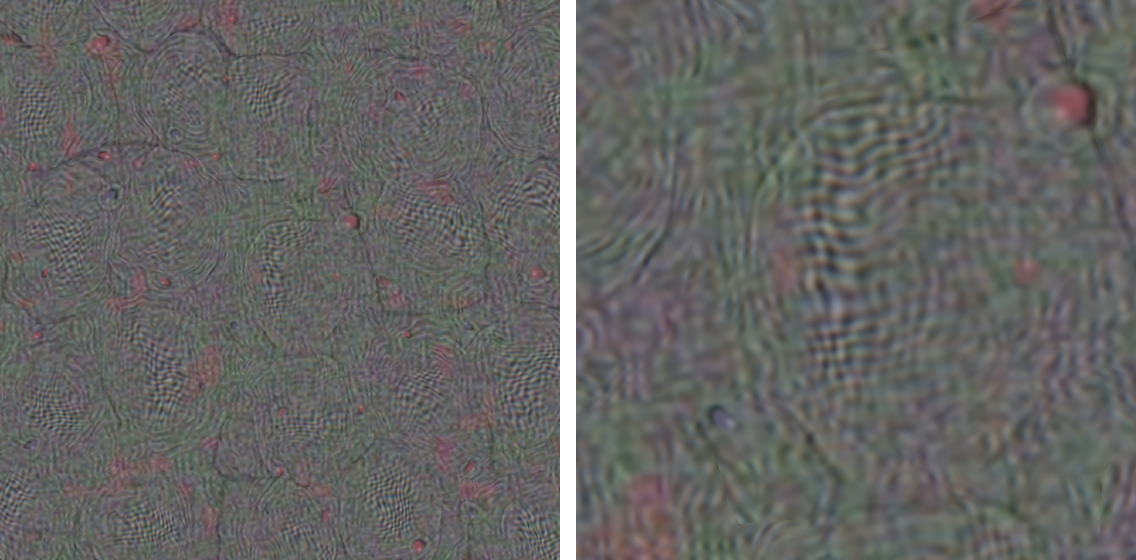
Left, the full canvas; right, a detail of the centre.
Reproduce this pattern procedurally as a Shadertoy shader.

```glsl
vec2 hash2(vec2 p) {
    vec3 a = fract(p.xyx * vec3(0.1031, 0.1030, 0.0973));
    a += dot(a, a.yzx + 33.33);
    return fract((a.xx + a.yz) * a.zy);
}

float noise(vec2 p) {
    vec2 i = floor(p), f = fract(p);
    f = f * f * (3.0 - 2.0 * f);
    return mix(mix(hash2(i).x, hash2(i + vec2(1, 0)).x, f.x),
               mix(hash2(i + vec2(0, 1)).x, hash2(i + vec2(1, 1)).x, f.x), f.y);
}

// Signed two-channel noise, used to bend coordinates and phases
vec2 warp(vec2 p) {
    return vec2(noise(p), noise(p + 47.3)) - 0.5;
}

mat2 rotate(float a) {
    return mat2(cos(a), sin(a), -sin(a), cos(a));
}

// Nearest cell: xy = offset from its centre, z = gap to the next cell
vec3 nearestCell(vec2 p, out vec2 id) {
    vec2 grid = vec2(4.5, 4.0), g = p * grid + vec2(0.2, 0.3);
    vec2 base = floor(g), offset = vec2(0);
    float first = 9.0, second = 9.0;
    id = base;
    for (int y = -1; y <= 1; y++)
    for (int x = -1; x <= 1; x++) {
        vec2 c = base + vec2(x, y);
        vec2 q = g - c - 0.5 - 0.45 * (hash2(c + 11.0) - 0.5);
        float d = length(q);
        if (d < first) {
            second = first;
            first = d;
            offset = q / grid;
            id = c;
        } else second = min(second, d);
    }
    return vec3(offset, second - first);
}

// Soft red beads with a dark crescent, a pale glint and sometimes a halo
vec3 addBeads(vec3 col, vec2 p, float core) {
    vec2 g = p * 9.0, base = floor(g);
    for (int y = -1; y <= 1; y++)
    for (int x = -1; x <= 1; x++) {
        vec2 c = base + vec2(x, y);
        vec2 place = hash2(c + 71.0), kind = hash2(c + 133.0);
        vec2 q = (g - c - 0.15 - 0.7 * place) / 9.0;
        q = rotate(kind.y * 6.28) * q * vec2(1.0, 0.7 + 0.6 * place.x);
        float radius = mix(0.008, 0.015, kind.y * kind.y);
        float d = length(q + 0.011 * warp(p * 65.0)) / radius;
        float show = step(kind.x, 0.6) * (1.0 - 0.9 * core) * (0.5 + 0.5 * place.x);
        vec3 tint = mix(vec3(0.58, 0.29, 0.33), vec3(0.36, 0.33, 0.44), step(0.85, place.y));
        col = mix(col, tint, show * 0.85 * (1.0 - smoothstep(0.2, 1.25, d)));
        float side = smoothstep(-0.4, 0.9, q.x / radius);
        col -= 0.15 * show * side * exp(-12.0 * (d - 0.85) * (d - 0.85));
        vec2 glint = (q + radius * vec2(0.45, 0.2)) / (0.3 * radius);
        col += 0.16 * show * exp(-dot(glint, glint));
        float halo = step(0.6, kind.y) * show;
        col += halo * vec3(0.05, 0.06, 0.04) * exp(-14.0 * (d - 1.55) * (d - 1.55));
        col -= halo * 0.05 * exp(-14.0 * (d - 2.0) * (d - 2.0));
    }
    return col;
}

void mainImage(out vec4 fragColor, in vec2 fragCoord) {
    vec2 p = fragCoord / iResolution.y;
    vec2 id;
    vec3 cell = nearestCell(p + 0.035 * warp(p * 9.0) + 0.009 * warp(p * 35.0), id);
    vec2 q = cell.xy, rnd = hash2(id + 5.0);
    float r = length(q * vec2(1.15, 0.88));
    float core = 1.0 - smoothstep(0.04, 0.1, r + 0.07 * (noise(p * 14.0) - 0.5));

    // Neutral ground with faint green and violet patches, and rare red smudges
    vec3 col = vec3(0.388, 0.387, 0.387);
    float patches = noise(p * 15.0) + 0.7 * noise(p * 36.0) - 0.85;
    col += patches * mix(vec3(0.018, -0.032, 0.022), vec3(0.008, -0.01, 0.016), core);
    col += (1.0 - core) * vec3(-0.003, 0.003, -0.004);
    float smudge = smoothstep(0.74, 0.92, noise(p * 24.0 + 90.0)) * (1.0 - core);
    col += smudge * vec3(0.07, -0.025, -0.01);

    // Woven dots in the cell cores, with phase shifts as colour fringes
    vec2 w = rotate(0.4 + 1.4 * rnd.x) * q + 0.026 * warp(p * 16.0) + 0.007 * warp(p * 48.0);
    vec3 fringe = vec3(0.0, 0.3, 0.65);
    vec3 dots = sin(w.x * 430.0 + fringe) * sin(w.y * 400.0 + fringe.zyx);
    dots += 0.45 * sin(w.x * 430.0 + w.y * 90.0 + fringe);
    float weave = core * (0.3 + 0.8 * smoothstep(0.25, 0.75, noise(p * 17.0 + 9.0)));
    col += 0.1 * weave * dots;

    // Short wavy strokes around the cells, crossed by a faint weave
    vec2 bend = warp(p * 17.0 + 30.0) * 9.0 + warp(p * 55.0) * 6.0;
    vec3 contours = sin(r * 560.0 + bend.x + fringe);
    vec3 strands = sin((p.x + 0.15 * p.y) * 520.0 + bend.y + fringe);
    vec3 rungs = sin((p.y - 0.2 * p.x) * 500.0 + bend.x + fringe);
    float blend = smoothstep(0.4, 0.6, noise(p * 24.0 + 60.0));
    float cut = smoothstep(0.2, 0.8, noise(p * 62.0 + 15.0));
    float strength = (1.0 - 0.75 * core) * (0.3 + 0.9 * cut);
    vec3 strokes = mix(contours, strands, blend) * (0.75 + 0.4 * rungs);
    col += 0.054 * strength * strokes + 0.016 * (1.0 - core) * rungs * (1.0 - cut);

    // Cell rims: a pale line with a dark one beside it
    float rim = (r - 0.098 - 0.012 * rnd.y + 0.012 * warp(p * 12.0).x) / 0.0026;
    float broken = smoothstep(0.4, 0.65, noise(p * 13.0 + 80.0));
    col += broken * (0.05 * exp(-rim * rim) - 0.06 * exp(-(rim - 2.0) * (rim - 2.0)));

    // Dark threads along the cell borders
    float thread = 1.0 - smoothstep(0.005, 0.04, cell.z);
    col -= 0.075 * thread * smoothstep(0.4, 0.65, noise(p * 10.0 + 20.0));

    // Fine grain in brightness and colour
    col += 0.1 * (noise(p * 165.0) - 0.5);
    vec2 chroma = warp(p * 80.0 + 12.0);
    col += 0.05 * vec3(chroma.x, -0.5 * chroma.x - 0.3 * chroma.y, chroma.y);

    col = addBeads(col, p, core);
    fragColor = vec4(clamp(col, 0.0, 1.0), 1.0);
}
```
